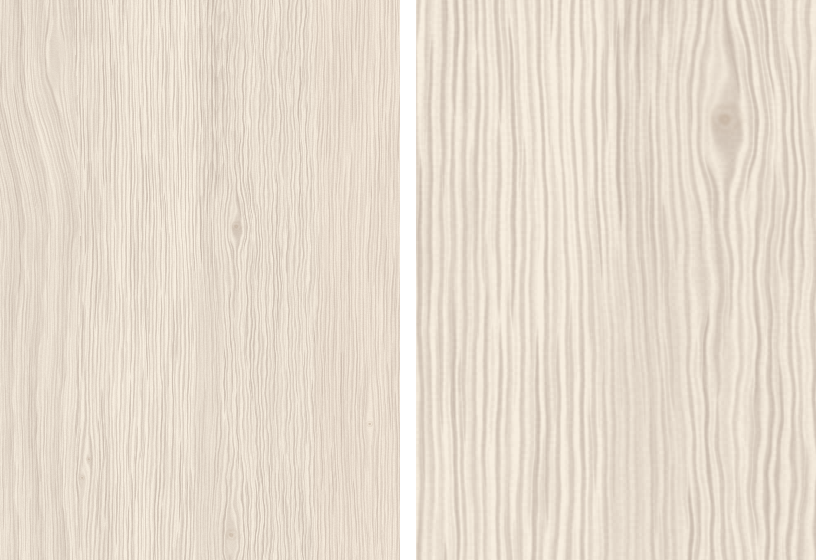
Left: the whole. Right: its middle third, enlarged.
Give the GLSL for this texture, as a WebGL 1 fragment shader.

```glsl
precision highp float;
// Pale limed-oak boards: fine vertical grain, cathedral arches and small knots.
uniform vec2 u_resolution;

const vec3 LIGHT_WOOD = vec3(0.962, 0.926, 0.870);
const vec3 DARK_WOOD = vec3(0.826, 0.774, 0.722);
const vec3 KNOT_BROWN = vec3(0.76, 0.68, 0.60);

float hash(vec2 p) {
  return fract(sin(dot(p, vec2(127.1, 311.7))) * 43758.547);
}

// 1 between the two edges, with soft sides
float band(float x, float from, float to, float blur) {
  return smoothstep(from - blur, from + blur, x) * (1.0 - smoothstep(to - blur, to + blur, x));
}

// Cellular noise: one long tapered pore stroke per jittered cell
float strokes(vec2 q, float width, float blur) {
  float cover = 0.0;
  float column = floor(q.x);
  for (int i = -1; i <= 1; i++) {
    float cx = column + float(i);
    float y = q.y + 7.0 * hash(vec2(cx, 3.0));
    for (int j = -1; j <= 1; j++) {
      vec2 id = vec2(cx, floor(y) + float(j));
      float rnd = hash(id);
      vec2 d = vec2(q.x, y) - id - 0.5 - vec2(0.55, 0.4) * (vec2(rnd, hash(id + 19.3)) - 0.5);
      d.x += 0.3 * (hash(id + 31.1) - 0.5) * d.y;
      float reach = d.y / mix(0.5, 1.0, hash(id + 7.7));
      float w = width * (1.0 - reach * reach * reach * reach);
      float line = 1.0 - smoothstep(w - blur, w + blur, abs(d.x));
      cover = max(cover, line * step(abs(reach), 1.0) * smoothstep(0.0, 0.12, w) * mix(0.4, 1.0, rnd));
    }
  }
  return cover;
}

// Slow sideways drift of the fibres, from layered sines
float drift(vec2 p) {
  return 0.0040 * sin(p.y * 5.0 + p.x * 9.0) + 0.0013 * sin(p.y * 17.0 + p.x * 47.0);
}

// Tighter ripple whose phase changes from fibre to fibre
float ripple(vec2 p) {
  return 0.0012 * sin(p.y * 41.0 + p.x * 83.0) + 0.0007 * sin(p.y * 103.0 - p.x * 141.0)
       + 0.0003 * sin(p.y * 230.0 + p.x * 310.0);
}

// x: how far the fibres part around a knot, y: darkness of its core
vec2 knot(vec2 p, vec2 centre, float radius, float stretch) {
  vec2 d = p - centre;
  vec2 e = vec2(d.x, d.y / stretch);
  float flow = 4.0 * radius * radius;
  float r = length(d * vec2(1.0, 1.15)) / radius;
  float rings = 0.6 + 0.4 * sin(r * 7.0 + 0.8 * sin(d.x * 500.0 + d.y * 300.0));
  return vec2(-d.x * flow / (dot(e, e) + flow), exp(-r * r) * rings);
}

// Growth ring: slow shading that ends in a crisp edge
float growthRing(float v) {
  float f = fract(v);
  return f * f * (1.0 - smoothstep(0.9, 1.0, f));
}

void main() {
  vec2 p = gl_FragCoord.xy / u_resolution.y;
  p.x *= 0.7148 * u_resolution.y / u_resolution.x;

  // Boards, with slightly wavering seams
  float seam = p.x + 0.004 * sin(p.y * 8.0) + 0.001 * sin(p.y * 29.0);
  float leftBoard = step(seam, 0.139);
  float paleBoard = band(seam, 0.205, 0.350, 0.012);
  float quietStrip = band(seam, 0.350, 0.398, 0.006) * (1.0 - smoothstep(0.44, 0.58, p.y));
  float wavyBoard = band(seam, 0.395, 0.567, 0.020);
  float rightBoard = smoothstep(0.555, 0.575, seam);

  // Knots and the fibres bending round them
  vec2 knots = knot(p, vec2(0.423, 0.596), 0.0085, 2.2)
             + knot(p, vec2(0.414, 0.045), 0.0095, 2.4)
             + knot(p, vec2(0.159, 0.180), 0.0042, 3.0)
             + knot(p, vec2(0.147, 0.147), 0.0042, 3.0)
             + knot(p, vec2(0.661, 0.243), 0.0050, 3.0);
  float eye = knot(p, vec2(0.098, 0.890), 0.0130, 2.4).x;
  float u = p.x + knots.x + leftBoard * eye + drift(p) + ripple(p) * (0.45 + 0.55 * wavyBoard);
  u += leftBoard * 0.045 * smoothstep(0.58, 0.88, p.y);

  // Pores, fine fibres and broad streaks
  float pores = strokes(vec2(u * 145.0, p.y * 8.0), 0.21, 0.15);
  float hairs = strokes(vec2(u * 225.0 + 40.0, p.y * 15.0), 0.23, 0.20);
  float streaks = 0.5 * sin(u * 57.0 + 2.0 * sin(p.y * 3.0)) + 0.35 * sin(u * 147.0 + 2.0 * sin(p.y * 5.0))
                + 0.3 * sin(u * 331.0 + 3.0 * sin(p.y * 7.0));
  float clouds = sin(p.y * 7.0 + 3.0 * sin(p.x * 13.0)) * sin(p.x * 21.0 + 2.0 * sin(p.y * 4.0));

  // Cathedral figure in the left and central boards
  float leftRings = leftBoard * growthRing(u * 23.0 + 0.25 * sin(p.y * 6.0) + 0.05 * sin(p.y * 71.0));
  float dx = p.x - 0.385 + ripple(p) + 0.006 * sin(p.y * 14.0);
  float archMask = exp(-dx * dx / 0.0012) * smoothstep(0.57, 0.68, p.y) * smoothstep(0.346, 0.356, seam);
  float arches = archMask * growthRing(17.0 * (p.y + 75.0 * dx * dx) + 0.3 * sin(u * 260.0));

  // Shade, from dark (0) to light (1)
  float poreDepth = 0.86 + 0.08 * paleBoard - 0.40 * leftBoard - 0.24 * rightBoard - 0.40 * quietStrip;
  float tone = 0.94 + 0.08 * paleBoard - 0.08 * leftBoard - 0.09 * rightBoard - 0.18 * quietStrip;
  tone += 0.07 * streaks + 0.05 * clouds - poreDepth * pores - 0.34 * hairs;
  tone -= 0.38 * leftRings + 0.34 * arches + 0.06 * archMask;
  tone += 0.14 * (hash(floor(p * 512.0)) - 0.5);

  vec3 colour = mix(DARK_WOOD, LIGHT_WOOD, clamp(tone, -0.25, 1.06));
  colour += rightBoard * vec3(0.004, -0.002, -0.003);
  colour = mix(colour, KNOT_BROWN, 0.6 * clamp(knots.y, 0.0, 1.0));
  gl_FragColor = vec4(colour, 1.0);
}
```
